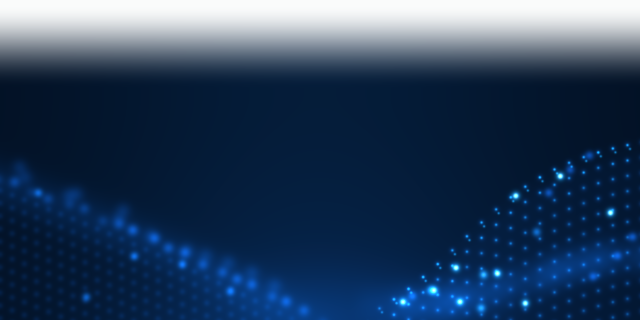
A Shadertoy shader for this background:

```glsl
// Navy backdrop with a white fade at the top and two dotted wave sheets below.
// Each sheet is a grid of soft dots hung under a crest curve; blurred beads,
// glow bands and hashed sparkles add depth. Canvas units: x 0..2, y 0..1.

const vec3 EDGE_NAVY   = vec3(0.008, 0.062, 0.135);
const vec3 CENTRE_NAVY = vec3(0.018, 0.112, 0.225);
const vec3 GLOW_BLUE   = vec3(0.015, 0.145, 0.320);
const vec3 BEAD_BLUE   = vec3(0.040, 0.280, 0.640);
const vec3 DOT_CYAN    = vec3(0.080, 0.620, 0.900);
const vec3 SPARK_WHITE = vec3(0.800, 0.920, 0.950);
const vec3 FADE_WHITE  = vec3(0.980, 0.985, 0.985);
const vec2 FADE_RANGE  = vec2(0.725, 0.985);
const vec2 LEFT_GRID   = vec2(0.038, 0.040);
const vec2 RIGHT_GRID  = vec2(0.0456, 0.048);
const float BEAD_STEP  = 0.053;
const int HAZE_COUNT   = 12;
const int SPARK_COUNT  = 20;
const int LEFT_SPARKS  = 5;

float hash(float n) {
    n = fract(n * 0.1031);
    n *= n + 33.33;
    return fract(n * (n + n));
}

float softDot(vec2 d, float radius) {
    return exp(-dot(d, d) / (radius * radius));
}

float leftCrest(float x) {
    return 0.445 - 0.445 * x + 0.018 * sin(3.2 * x);
}

float rightCrest(float x) {
    float t = x - 1.44;
    return 0.243 + 0.27 * tanh(3.2 * t) + 0.1 * t;
}

float ribbonHeight(float x) {
    return 0.05 + 0.15 * smoothstep(1.3, 2.0, x);
}

vec3 backdrop(vec2 p) {
    float side = (p.x - 1.0) / 0.75;
    vec3 col = mix(EDGE_NAVY, CENTRE_NAVY, exp(-side * side));
    col += vec3(0.004, 0.025, 0.060) * smoothstep(0.7, 0.0, p.y) * exp(-side * side);
    float pool = (p.x - 1.0) / 0.42;
    return col + GLOW_BLUE * 0.55 * exp(-pool * pool - p.y * p.y / 0.022);
}

vec3 leftSheet(vec2 p) {
    float depth = leftCrest(p.x) - p.y;
    float fade = smoothstep(1.15, 0.75, p.x);
    vec3 col = GLOW_BLUE * 0.38 * fade * exp(-pow((depth - 0.02) / 0.07, 2.0));

    // Faint grid under the crest
    float cx = round(p.x / LEFT_GRID.x) * LEFT_GRID.x;
    float row = round((leftCrest(cx) - p.y) / LEFT_GRID.y);
    vec2 centre = vec2(cx, leftCrest(cx) - row * LEFT_GRID.y);
    float inside = step(0.5, row) * fade;
    col += BEAD_BLUE * 0.17 * inside * softDot(p - centre, 0.010);

    // Blurred beads along the crest, stronger toward the low end
    float nearest = round(p.x / BEAD_STEP);
    for (int k = -1; k <= 1; k++) {
        float id = nearest + float(k);
        float bx = id * BEAD_STEP + 0.018 * (hash(id + 41.0) - 0.5);
        float by = leftCrest(bx) + 0.018 * (hash(id + 73.0) - 0.5);
        float power = (0.25 + 0.75 * hash(id + 17.0)) * mix(0.55, 1.0, smoothstep(0.0, 0.7, bx));
        col += BEAD_BLUE * power * fade * softDot(p - vec2(bx, by), 0.017);
    }

    // Out-of-focus haze above the crest
    for (int i = 0; i < HAZE_COUNT; i++) {
        float id = float(i);
        float hx = (id + hash(id + 5.0)) * 0.075;
        float hy = leftCrest(hx) + 0.01 + 0.055 * hash(id + 91.0);
        col += BEAD_BLUE * 0.24 * softDot(p - vec2(hx, hy), 0.023);
    }
    return col;
}

vec3 rightSheet(vec2 p) {
    // Low ribbon of light with uneven brightness
    float fade = smoothstep(1.08, 1.3, p.x);
    float band = (p.y - ribbonHeight(p.x)) / 0.055;
    float patches = 0.55 + 0.3 * sin(17.0 * p.x + 2.6) + 0.15 * sin(41.0 * p.x);
    vec3 col = GLOW_BLUE * fade * exp(-band * band) * (0.4 + 0.6 * patches);
    col += GLOW_BLUE * 0.12 * fade * smoothstep(-0.03, 0.08, rightCrest(p.x) - p.y);

    // Fine dots, doubled on the crest and dimming with depth
    float cx = round(p.x / RIGHT_GRID.x) * RIGHT_GRID.x;
    float row = round((rightCrest(cx) - p.y) / RIGHT_GRID.y);
    vec2 centre = vec2(cx, rightCrest(cx) - row * RIGHT_GRID.y);
    float inside = step(-0.5, row) * smoothstep(1.14, 1.22, p.x);
    float power = mix(0.3, 1.0, exp(-0.4 * max(row, 0.0))) * (0.6 + 0.4 * hash(cx * 97.0 + row * 13.0));
    col += DOT_CYAN * power * inside * softDot(p - centre, 0.0042);
    col += BEAD_BLUE * 0.28 * inside * softDot(p - centre, 0.010);
    vec2 twin = vec2(cx + 0.008, rightCrest(cx) - 0.012);
    return col + DOT_CYAN * 0.6 * smoothstep(1.14, 1.22, p.x) * softDot(p - twin, 0.004);
}

vec3 sparkles(vec2 p) {
    vec3 col = vec3(0.0);
    for (int i = 0; i < SPARK_COUNT + LEFT_SPARKS; i++) {
        float id = float(i);
        bool onRight = i < SPARK_COUNT;
        float x = onRight ? 1.24 + 0.76 * (id + hash(id + 3.0)) / float(SPARK_COUNT)
                          : 0.12 + 0.15 * (id - float(SPARK_COUNT));
        float crest = onRight ? rightCrest(x) : leftCrest(x);
        float y = crest * (1.0 - 0.9 * hash(id + 29.0));
        float heat = onRight ? hash(id + 57.0) : 0.2;
        vec3 tint = mix(BEAD_BLUE, DOT_CYAN, smoothstep(0.1, 0.5, heat));
        vec2 d = p - vec2(x, y);
        col += tint * 0.8 * softDot(d, 0.013);
        col += SPARK_WHITE * smoothstep(0.3, 0.7, heat) * softDot(d, 0.0065);
    }
    return col;
}

void mainImage(out vec4 fragColor, in vec2 fragCoord) {
    vec2 p = fragCoord / iResolution.xy * vec2(2.0, 1.0);
    vec3 col = backdrop(p) + leftSheet(p) + rightSheet(p) + sparkles(p);
    col = mix(col, FADE_WHITE, smoothstep(FADE_RANGE.x, FADE_RANGE.y, p.y));
    fragColor = vec4(clamp(col, 0.0, 1.0), 1.0);
}
```
